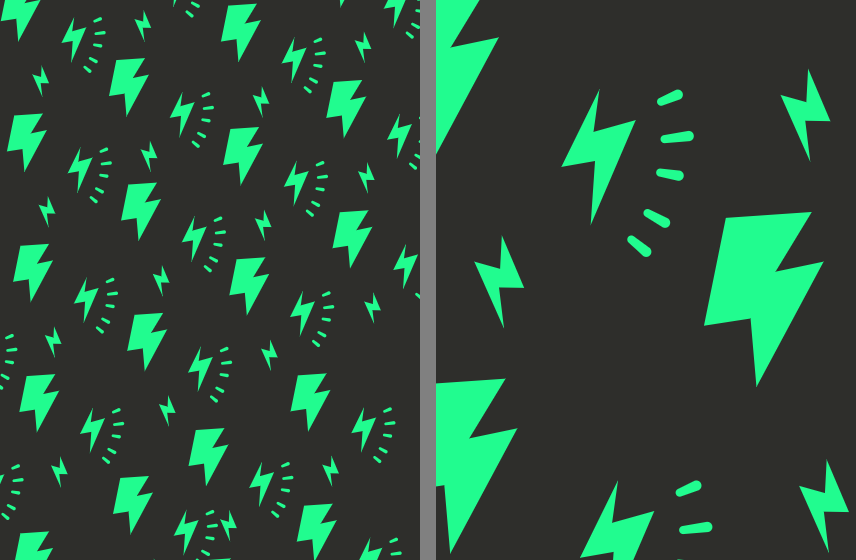
Left, the full canvas; right, a detail of the centre.
A Shadertoy shader for this pattern:

```glsl
const float GRID_HEIGHT = 768.0;   // layout units down the canvas
const int COLUMNS = 5;
const int ROWS = 5;
const vec3 CHARCOAL = vec3(0.18, 0.18, 0.17);
const vec3 NEON_GREEN = vec3(0.13, 0.99, 0.56);

// Bolt outlines around their centres, y pointing down
const vec2 BIG_BOLT[7] = vec2[7](
    vec2(-16.0, -33.3), vec2(23.3, -36.0), vec2(6.7, -8.7), vec2(28.7, -13.3),
    vec2(-2.0, 44.0), vec2(-4.7, 12.7), vec2(-26.0, 16.0));
const vec2 SLIM_BOLT[7] = vec2[7](
    vec2(0.7, -30.7), vec2(-2.0, -11.3), vec2(17.3, -16.7), vec2(-3.3, 31.3),
    vec2(-1.3, 2.0), vec2(-16.7, 4.7), vec2(-16.7, 4.7));
const vec2 SMALL_BOLT[7] = vec2[7](
    vec2(1.3, -21.3), vec2(0.5, -6.0), vec2(-11.3, -9.3), vec2(2.3, 21.3),
    vec2(0.0, 2.5), vec2(11.5, 2.7), vec2(11.5, 2.7));

// Spark dashes: centre in xy, half extent in zw
const vec4 SPARKS[5] = vec4[5](
    vec4(32.7, -26.7, 3.8, -1.6), vec4(36.0, -8.7, 5.5, -0.7),
    vec4(32.7, 8.0, 4.2, 0.7), vec4(26.7, 28.0, 4.0, 2.2),
    vec4(18.7, 40.7, 3.4, 2.8));

// Column tops, and how far each column slips after its two breaks
const vec2 COLUMN_TOP[5] = vec2[5](
    vec2(27, 13), vec2(167, -63), vec2(329, 41), vec2(469, -34), vec2(-141, 90));
const vec4 COLUMN_SLIP[5] = vec4[5](
    vec4(0, 0, -17, 37), vec4(8, -8, -20, 37), vec4(-5.5, -9.5, -70, 46),
    vec4(-4, 1, -70, 46), vec4(30, 0, 30, 0));

float polygonDistance(vec2 p, vec2 corners[7]) {
    float nearest = 1e6;
    float side = 1.0;
    for (int i = 0, j = 6; i < 7; j = i, i++) {
        vec2 edge = corners[j] - corners[i];
        vec2 w = p - corners[i];
        vec2 gap = w - edge * clamp(dot(w, edge) / max(dot(edge, edge), 1e-6), 0.0, 1.0);
        nearest = min(nearest, dot(gap, gap));
        bvec3 crossing = bvec3(p.y >= corners[i].y, p.y < corners[j].y,
                               edge.x * w.y > edge.y * w.x);
        if (all(crossing) || !any(crossing)) side = -side;
    }
    return side * sqrt(nearest);
}

// Rounded dash, a little fuller at its outer end
float sparkDistance(vec2 p, vec4 spark) {
    vec2 w = p - spark.xy;
    float along = clamp(dot(w, spark.zw) / dot(spark.zw, spark.zw), -1.0, 1.0);
    return length(w - spark.zw * along) - (2.1 + 0.25 * along);
}

// One cluster: big bolt, slim bolt with sparks, small bolt
float clusterDistance(vec2 p) {
    float d = 1e3;
    if (length(p) < 54.0) d = polygonDistance(p, BIG_BOLT);

    vec2 slim = p - vec2(74.0, 41.2);
    if (length(slim) < 56.0) {
        d = min(d, polygonDistance(slim, SLIM_BOLT));
        for (int i = 0; i < 5; i++) d = min(d, sparkDistance(slim, SPARKS[i]));
    }

    vec2 small = p - vec2(28.8, 98.5);
    if (length(small) < 30.0) d = min(d, polygonDistance(small, SMALL_BOLT));
    return d;
}

vec2 clusterPosition(int column, int row) {
    int firstBreak = column == 2 || column == 3 ? 1 : 2;
    int secondBreak = column < 2 ? 4 : 3;
    vec4 slip = COLUMN_SLIP[column];
    vec2 offset = row >= secondBreak ? slip.zw : row >= firstBreak ? slip.xy : vec2(0.0);
    return COLUMN_TOP[column] + float(row) * vec2(8.5, 178.7) + offset;
}

void mainImage(out vec4 fragColor, in vec2 fragCoord) {
    float unitsPerPixel = GRID_HEIGHT / iResolution.y;
    vec2 p = vec2(fragCoord.x, iResolution.y - fragCoord.y) * unitsPerPixel;

    float d = 1e3;
    for (int column = 0; column < COLUMNS; column++)
        for (int row = 0; row < ROWS; row++)
            d = min(d, clusterDistance(p - clusterPosition(column, row)));

    float coverage = clamp(0.5 - d / unitsPerPixel, 0.0, 1.0);
    fragColor = vec4(mix(CHARCOAL, NEON_GREEN, coverage), 1.0);
}
```
